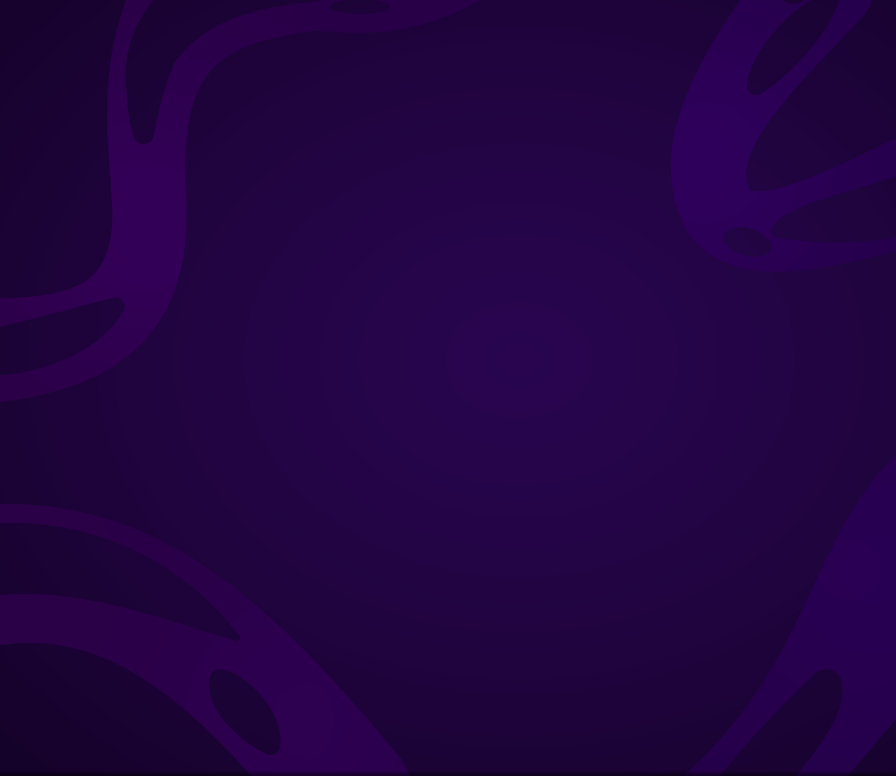
Write a Shadertoy shader that draws this background.

```glsl
const vec2  GRID        = vec2(768.0, 668.0);   // layout units across the canvas, y down
const int   STEPS       = 16;                   // pieces per curve
const vec2  HALO_CENTER = vec2(445.0, 310.0);
const vec2  HALO_RADIUS = vec2(600.0, 475.0);
const float HALO_FALL   = 1.2;                  // above one flattens the middle
const vec3  HALO_COLOR  = vec3(0.160, 0.020, 0.312);
const vec3  DARK_COLOR  = vec3(0.084, 0.008, 0.168);
const vec3  WARM_RIBBON = vec3(0.206, 0.001, 0.342);
const vec3  COOL_RIBBON = vec3(0.176, 0.001, 0.362);
const float RIBBON_DIM  = 0.80;                 // ribbon brightness away from its glow
const float TOP_GLOW    = 1.0;
const float BOTTOM_GLOW = 0.5;
const float GLOW_RADIUS = 130.0;
const float FOOT_SHADE  = 0.4;                  // thin dark line along the bottom

// Cubic curve through (x, y, radius) space
vec3 bezier(vec3 a, vec3 b, vec3 c, vec3 d, float t) {
    float s = 1.0 - t;
    return s * s * s * a + 3.0 * s * s * t * b + 3.0 * s * t * t * c + t * t * t * d;
}

// Signed distance to a curved strand whose radius varies along its length
float strand(vec2 p, vec3 a, vec3 b, vec3 c, vec3 d) {
    float dist = 1e5;
    vec3 start = a;
    for (int i = 1; i <= STEPS; i++) {
        vec3 end = bezier(a, b, c, d, float(i) / float(STEPS));
        vec2 along = end.xy - start.xy;
        vec2 rel = p - start.xy;
        float h = clamp(dot(rel, along) / dot(along, along), 0.0, 1.0);
        dist = min(dist, length(rel - along * h) - mix(start.z, end.z, h));
        start = end;
    }
    return dist;
}

float topLeftRibbon(vec2 p) {
    float trunk = strand(p, vec3(127, 160, 32), vec3(137, 265, 30), vec3(85, 297, 40), vec3(-10, 302, 45));
    float stem  = strand(p, vec3(122, -6, 11), vec3(96, 40, 4), vec3(92, 85, 4), vec3(117, 160, 22));
    float arm   = strand(p, vec3(137, 160, 22), vec3(143, 52, 12), vec3(178, 24, 14), vec3(270, 14, 12.5));
    float tip   = strand(p, vec3(270, 14, 12.5), vec3(315, 12, 18), vec3(355, 14, 17), vec3(410, -8, 8));
    float drop    = strand(p, vec3(123, 115, 9), vec3(122, 95, 14), vec3(124, 65, 18), vec3(133, 40, 21));
    float topHole = strand(p, vec3(286, 6, 3), vec3(300, 5, 8), vec3(316, 5, 8), vec3(331, 6, 3));
    float lowHole = strand(p, vec3(-10, 304, 20), vec3(40, 297, 24), vec3(75, 282, 20), vec3(99, 264, 8));
    float body = min(min(trunk, stem), min(arm, tip));
    return max(body, -min(drop, min(topHole, lowHole)));
}

float topRightRibbon(vec2 p) {
    float upper = strand(p, vec3(703, -15, 47), vec3(630, 70, 40), vec3(588, 130, 30), vec3(616, 182, 32));
    float lower = strand(p, vec3(616, 182, 32), vec3(640, 215, 33), vec3(700, 195, 38), vec3(780, 165, 47));
    float slit  = strand(p, vec3(648, 74, 8), vec3(660, 55, 18), vec3(690, 22, 22), vec3(714, -2, 6));
    float notch = strand(p, vec3(673, -2, 3), vec3(677, -2, 6), vec3(683, -2, 6), vec3(687, -2, 3));
    float leaf  = strand(p, vec3(668, 198, 7), vec3(690, 190, 18), vec3(735, 190, 25), vec3(780, 174, 25));
    float bead  = strand(p, vec3(628, 205, 8), vec3(635, 206, 13), vec3(645, 210, 13), vec3(653, 212, 8));
    return max(min(upper, lower), -min(min(slit, notch), min(leaf, bead)));
}

float bottomLeftRibbon(vec2 p) {
    float body = strand(p, vec3(-10, 495, 61), vec3(110, 483, 56), vec3(195, 555, 52), vec3(300, 685, 54));
    float leaf = strand(p, vec3(-10, 482, 31), vec3(70, 474, 30), vec3(140, 505, 27), vec3(203, 549, 3));
    float bead = strand(p, vec3(188, 584, 8), vec3(197, 600, 24), vec3(222, 622, 22), vec3(232, 642, 8));
    return max(body, -min(leaf, bead));
}

float bottomRightRibbon(vec2 p) {
    float body = strand(p, vec3(825, 450, 82), vec3(757, 500, 69), vec3(735, 600, 50), vec3(620, 705, 50));
    float leaf = strand(p, vec3(708, 590, 14), vec3(700, 615, 26), vec3(665, 645, 24), vec3(630, 695, 27));
    return max(body, -leaf);
}

float glow(vec2 p, vec2 center) {
    vec2 q = (p - center) / GLOW_RADIUS;
    return exp(-dot(q, q));
}

void mainImage(out vec4 fragColor, in vec2 fragCoord) {
    vec2 p = fragCoord / iResolution.xy * GRID;
    p.y = GRID.y - p.y;
    float pixel = GRID.y / iResolution.y;

    // Elliptical halo over the dark ground
    float halo = length((p - HALO_CENTER) / HALO_RADIUS);
    vec3 color = mix(HALO_COLOR, DARK_COLOR, pow(min(halo, 1.0), HALO_FALL));

    // Ribbon tint: warm to cool across, brighter near each corner's glow
    float topLight = max(glow(p, vec2(130, 195)), glow(p, vec2(600, 140)));
    float bottomLight = max(glow(p, vec2(260, 620)), glow(p, vec2(745, 490)));
    float light = max(TOP_GLOW * topLight, BOTTOM_GLOW * bottomLight);
    vec3 ribbonColor = mix(WARM_RIBBON, COOL_RIBBON, p.x / GRID.x) * mix(RIBBON_DIM, 1.0, light);

    // Corner ribbons
    float ribbons = min(min(topLeftRibbon(p), topRightRibbon(p)),
                        min(bottomLeftRibbon(p), bottomRightRibbon(p)));
    color = mix(color, ribbonColor, clamp(0.5 - ribbons / pixel, 0.0, 1.0));

    color *= 1.0 - FOOT_SHADE * smoothstep(663.0, 667.0, p.y);
    fragColor = vec4(color, 1.0);
}
```
